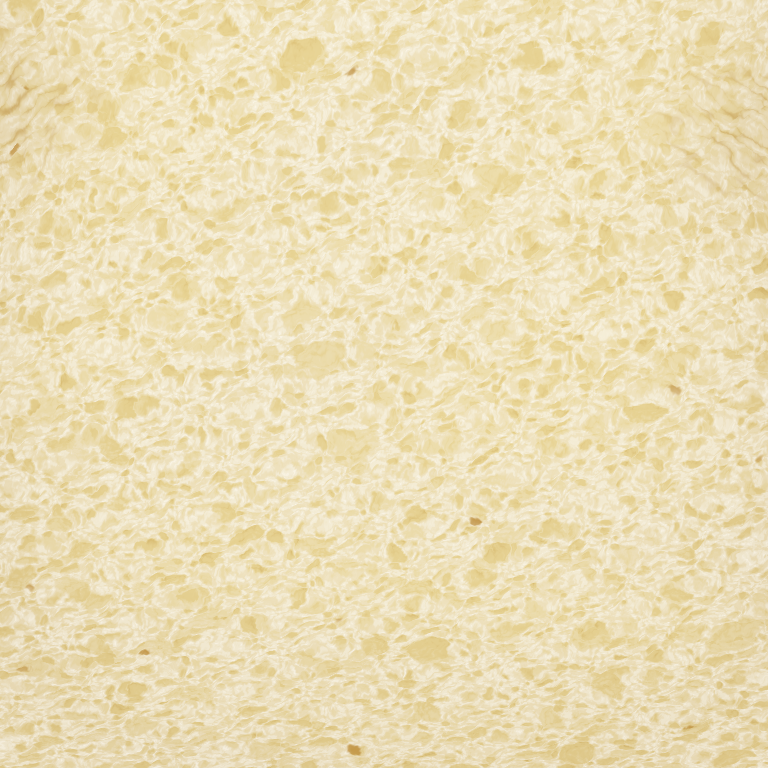
A WebGL 2 fragment shader for this texture:

```glsl
#version 300 es
precision highp float;

uniform vec2 u_resolution;
out vec4 fragColor;

#define SMALL_PORES 56.0
#define MEDIUM_PORES 32.0
#define LARGE_PORES 14.0
#define GRAIN_SCALE 105.0
#define GRAIN_CONTRAST 0.50
#define PORE_DEPTH 0.74
#define RIM_SOFTNESS 0.0026
#define RAGGEDNESS 0.0052
#define WALL_TONE 0.90
#define SLANT 0.24

vec4 hash4(vec2 p) {
    vec4 h = fract(p.xyxy * vec4(0.1031, 0.1030, 0.0973, 0.1099));
    h += dot(h, h.wzxy + 33.33);
    return fract((h.xxyz + h.yzzw) * h.zywx);
}

mat2 rotation(float angle) {
    float c = cos(angle), s = sin(angle);
    return mat2(c, s, -s, c);
}

// Layered sines, each octave bent by the ones before it
vec2 ragged(vec2 p) {
    vec2 offset = vec2(0.0);
    float frequency = 60.0, amplitude = RAGGEDNESS;
    for (int i = 0; i < 5; i++) {
        p = rotation(1.1) * p;
        offset += amplitude * sin(frequency * (p.yx + 1.6 * offset) + float(i) * 2.3);
        frequency *= 1.87;
        amplitude *= 0.58;
    }
    return offset;
}

// Distance to the nearest scattered point
float cellular(vec2 p) {
    vec2 cell = floor(p);
    float nearest = 2.0;
    for (int y = -1; y <= 1; y++)
    for (int x = -1; x <= 1; x++) {
        vec2 id = cell + vec2(x, y);
        nearest = min(nearest, length(p - id - hash4(id + 71.0).xy));
    }
    return nearest;
}

// Depth of scattered oval holes, 0 on the walls and up to 1 inside
float pores(vec2 p, float scale, float size, float chance) {
    vec2 q = p * scale + scale * 3.7;
    vec2 cell = floor(q);
    float soft = scale * max(RIM_SOFTNESS, 0.8 / u_resolution.y);
    float depth = 0.0;
    for (int y = -1; y <= 1; y++)
    for (int x = -1; x <= 1; x++) {
        vec2 id = cell + vec2(x, y);
        vec4 r = hash4(id);
        if (r.w > chance) continue;
        vec2 v = rotation(r.x * 1.6 - 0.6) * (q - id - 0.5 - 0.8 * (r.xy - 0.5));
        float radius = size * mix(0.45, 1.0, r.z);
        float inside = smoothstep(soft, -soft, length(v * vec2(0.86, 1.16)) - radius);
        float shading = mix(0.42, 0.95, r.w / chance) + 0.14 * v.y / radius;
        depth = max(depth, inside * shading);
    }
    return depth;
}

// From the hollow tone up to the lit crumb
vec3 crumbColor(float t) {
    vec3 c = mix(vec3(0.86, 0.75, 0.46), vec3(0.91, 0.83, 0.58), smoothstep(0.0, 0.25, t));
    c = mix(c, vec3(0.93, 0.87, 0.68), smoothstep(0.25, 0.5, t));
    c = mix(c, vec3(0.94, 0.89, 0.75), smoothstep(0.5, 0.75, t));
    c = mix(c, vec3(0.96, 0.93, 0.84), smoothstep(0.75, 1.0, t));
    return mix(c, vec3(0.985, 0.965, 0.91), smoothstep(1.0, 1.25, t));
}

void main() {
    vec2 uv = gl_FragCoord.xy / u_resolution;

    // Crumb is squeezed flat at the base and narrow beside the side folds
    float band = exp(-pow((uv.y - 0.8) / 0.15, 2.0));
    vec2 p = uv;
    p.x += 0.05 * band * (exp(12.0 * (uv.x - 1.0)) - exp(-12.0 * uv.x));
    p.y = 1.08 * uv.y - 0.17 * exp(-5.0 * uv.y) - SLANT * uv.x;
    vec2 torn = p + ragged(p);

    // Holes of several sizes
    float depth = pores(torn, SMALL_PORES, 0.45, 0.72);
    depth = max(depth, pores(torn, MEDIUM_PORES, 0.43, 0.48));
    depth = max(depth, 0.95 * pores(torn, LARGE_PORES, 0.36, 0.20));
    depth = max(depth, 0.55 * pores(torn, SMALL_PORES * 1.8, 0.42, 0.5));

    // Rough, glinting walls
    float grain = 0.45 - cellular(torn * GRAIN_SCALE);
    grain += 0.6 * (0.45 - cellular(torn * GRAIN_SCALE * 1.9 + 17.0));
    float drift = sin(7.0 * p.x + 3.0 * sin(5.0 * p.y)) * sin(9.0 * p.y + 2.0 * p.x);
    float tone = WALL_TONE + 0.04 * drift - PORE_DEPTH * depth;
    tone += GRAIN_CONTRAST * grain * (1.0 - 0.65 * depth);

    // Fibrous folds at both sides
    vec2 leftArm = (uv - vec2(0.0, 0.86)) / vec2(0.10, 0.09);
    vec2 rightArm = (uv - vec2(1.0, 0.83)) / vec2(0.12, 0.09);
    float fold = exp(-dot(leftArm, leftArm)) + exp(-dot(rightArm, rightArm));
    float lean = uv.x < 0.5 ? -0.75 : 0.55;
    vec2 along = rotation(lean) * (uv + 0.6 * (torn - p));
    float strand = cellular(along * vec2(26.0, 105.0));
    tone = mix(tone, 1.08 - 1.1 * strand, 0.65 * min(fold, 1.0));

    vec3 color = crumbColor(tone);

    // Duller toward the base and the sides
    float dull = exp(-5.0 * uv.y) + 0.7 * exp(-10.0 * uv.x) + 0.7 * exp(10.0 * (uv.x - 1.0));
    dull = clamp(dull + 0.5 * fold + 0.15 * drift, 0.0, 1.0);
    color *= mix(vec3(1.0), vec3(0.957, 0.943, 0.926), dull * (1.3 - 0.6 * tone));
    color = mix(color, vec3(0.76, 0.60, 0.33), 0.5 * fold * smoothstep(0.5, 0.9, strand));

    // Rare toasted flecks
    float fleck = pores(torn + 0.37, 7.0, 0.05, 0.12);
    color = mix(color, vec3(0.74, 0.55, 0.22), 0.85 * fleck);

    fragColor = vec4(color, 1.0);
}
```
